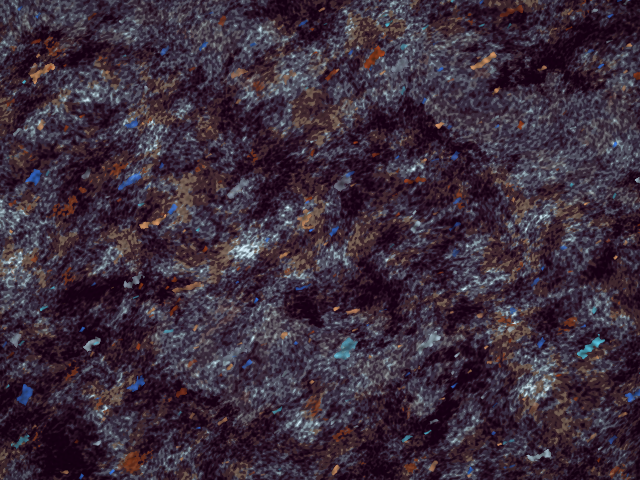
A Shadertoy shader for this texture:

```glsl
// Thin section of a foliated rock under crossed polarisers.
// Layered gradient noise, stretched along the foliation, sets the grey tone;
// brown stains, pitted feldspar plates and ragged bright mica slivers lie on top.

const vec3 BLACK  = vec3(0.085, 0.005, 0.075);
const vec3 DARK   = vec3(0.16, 0.07, 0.14);
const vec3 VIOLET = vec3(0.21, 0.17, 0.25);
const vec3 SLATE  = vec3(0.32, 0.32, 0.38);
const vec3 PALE   = vec3(0.48, 0.55, 0.59);
const vec3 WHITE  = vec3(0.74, 0.82, 0.86);
const vec3 BROWN  = vec3(0.25, 0.15, 0.17);
const vec3 TAN    = vec3(0.42, 0.33, 0.28);
const vec3 RUST   = vec3(0.47, 0.19, 0.08);
const vec3 BLUE   = vec3(0.16, 0.36, 0.70);
const vec3 CYAN   = vec3(0.26, 0.60, 0.68);
const vec3 AMBER  = vec3(0.62, 0.44, 0.30);

const float FOLIATION = 0.55;               // direction of the streaks, radians
const vec2 GRAIN_SCALE = vec2(10.0, 16.0);  // along and across the streaks
const vec2 STAIN_SCALE = vec2(11.0, 15.0);
const vec2 PIT_SCALE   = vec2(68.0, 92.0);
const vec2 DUST_SCALE  = vec2(135.0, 165.0);
const float BLOCK_SCALE = 4.0;
const float PLATE_SCALE = 2.3;
const float BLOCK_WEIGHT = 0.6;
const float GRAIN_WEIGHT = 1.05;
const float TONE_SHIFT = -0.02;

vec2 hash2(vec2 p) {
    vec3 h = fract(p.xyx * vec3(0.1031, 0.1030, 0.0973));
    h += dot(h, h.yzx + 33.33);
    return fract((h.xx + h.yz) * h.zy);
}

mat2 rotation(float a) {
    float c = cos(a), s = sin(a);
    return mat2(c, -s, s, c);
}

float cornerSlope(vec2 cell, vec2 offset) {
    float a = 6.2832 * hash2(cell).x;
    return dot(vec2(cos(a), sin(a)), offset);
}

float gradientNoise(vec2 p) {
    vec2 i = floor(p), f = p - i;
    vec2 u = f * f * f * (f * (f * 6.0 - 15.0) + 10.0);
    vec2 e = vec2(1.0, 0.0);
    float low  = mix(cornerSlope(i, f), cornerSlope(i + e, f - e), u.x);
    float high = mix(cornerSlope(i + e.yx, f - e.yx), cornerSlope(i + 1.0, f - 1.0), u.x);
    return mix(low, high, u.y);
}

float fbm(vec2 p) {
    float sum = 0.0, amplitude = 0.5;
    for (int i = 0; i < 5; i++) {
        sum += amplitude * gradientNoise(p);
        p = rotation(0.15) * p * 2.0 + 17.3;
        amplitude *= 0.7;
    }
    return sum;
}

vec3 greyRamp(float tone) {
    vec3 c = mix(BLACK, DARK, smoothstep(-0.42, -0.12, tone));
    c = mix(c, VIOLET, smoothstep(-0.14, 0.02, tone));
    c = mix(c, SLATE, smoothstep(0.08, 0.23, tone));
    c = mix(c, PALE, smoothstep(0.30, 0.45, tone));
    return mix(c, WHITE, smoothstep(0.46, 0.68, tone));
}

vec3 micaTint(float pick) {
    vec3 c = mix(AMBER, RUST, step(0.30, pick));
    c = mix(c, BLUE, step(0.50, pick));
    c = mix(c, CYAN, step(0.72, pick));
    return mix(c, PALE, step(0.84, pick));
}

// Scatters ragged slivers, at most one per grid cell, near the foliation angle
vec3 addSlivers(vec3 base, vec2 p, float cellSize, float chance, float ragged, float seed) {
    vec2 home = floor(p / cellSize);
    float soft = 0.001 + 0.4 / iResolution.y;
    for (int y = -1; y <= 1; y++)
    for (int x = -1; x <= 1; x++) {
        vec2 cell = home + vec2(x, y);
        vec2 place = hash2(cell + seed);
        vec2 kind  = hash2(cell + seed + 41.7);
        vec2 shape = hash2(cell + seed + 83.1);
        vec2 d = p - (cell + 0.2 + 0.6 * place) * cellSize;
        d = rotation(FOLIATION + 0.9 * (shape.x - 0.4)) * d;
        vec2 halfSize = cellSize * vec2(mix(0.09, 0.25, shape.y), mix(0.04, 0.10, shape.x * shape.x));
        vec2 q = abs(d) - halfSize;
        float dist = length(max(q, 0.0)) + min(max(q.x, q.y), 0.0) + ragged * cellSize * 0.08;
        float cover = (1.0 - smoothstep(-soft, soft, dist)) * step(kind.x, chance);
        vec3 tint = micaTint(kind.y) * (1.0 - 0.9 * ragged);
        base = mix(base, tint, cover * mix(0.5, 0.95, place.x));
    }
    return base;
}

void mainImage(out vec4 fragColor, in vec2 fragCoord) {
    vec2 p = fragCoord / iResolution.y;
    vec2 bend = 0.03 * vec2(gradientNoise(p * 5.0), gradientNoise(p * 5.0 + 9.0));
    vec2 q = rotation(FOLIATION) * (p + bend);

    // Grey tone from blocks, streaky grains, pits and dust
    float grain = fbm(q * GRAIN_SCALE);
    float dust = gradientNoise(rotation(0.4) * q * DUST_SCALE);
    float pits = 0.38 * gradientNoise(q * PIT_SCALE) + 0.36 * dust;
    float blocks = gradientNoise(q * BLOCK_SCALE + 5.0);
    float tone = BLOCK_WEIGHT * blocks + GRAIN_WEIGHT * grain + pits + TONE_SHIFT;

    // Broad, even feldspar plates with ragged borders
    float plate = smoothstep(0.16, 0.24, gradientNoise(q * PLATE_SCALE + 2.6) + 0.4 * grain);
    tone = mix(tone, 0.17 + 0.9 * pits + 0.4 * grain, 0.75 * plate);
    vec3 color = greyRamp(tone);

    // Brown and rusty stains on the lighter grains
    float stain = smoothstep(-0.01, 0.11, fbm(q * STAIN_SCALE + 31.0));
    stain *= smoothstep(-0.17, -0.03, tone) * (1.0 - 0.7 * plate);
    vec3 stainColor = mix(BROWN, TAN, smoothstep(0.13, 0.28, tone));
    float rust = smoothstep(0.38, 0.46, gradientNoise(q * 13.0 + 70.0) + 0.4 * grain + 0.4 * pits);
    color = mix(color, mix(stainColor, RUST, 0.8 * rust), 0.9 * stain);

    // Mica slivers in three sizes
    float ragged = gradientNoise(p * 75.0) + 0.6 * dust;
    color = addSlivers(color, p, 0.115, 0.30, ragged, 3.0);
    color = addSlivers(color, p, 0.055, 0.22, ragged, 150.0);
    color = addSlivers(color, p, 0.030, 0.16, ragged, 290.0);

    // Dusty shimmer, then a gentle fall-off of the lamp
    color *= 1.0 + 0.25 * dust;
    vec2 fromCentre = fragCoord / iResolution.xy - 0.5;
    color *= 1.04 - 0.28 * dot(fromCentre, fromCentre);
    fragColor = vec4(color, 1.0);
}
```
